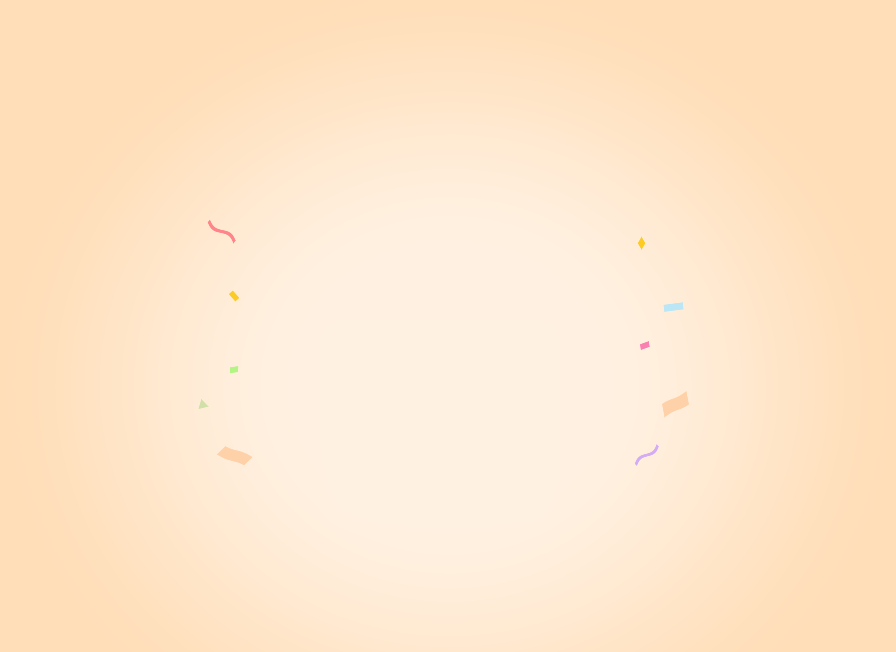
Give the GLSL for this background, as a Shadertoy shader.

```glsl
const int PIECES = 9;

// Centre x, centre y, tilt
const vec3 PLACE[PIECES] = vec3[](
    vec3(0.340, 0.645, -0.685), vec3(0.992, 0.302, 0.73),
    vec3(0.360, 0.301, -0.38), vec3(1.036, 0.380, 0.49),
    vec3(1.033, 0.529, 0.13), vec3(0.359, 0.546, -0.85),
    vec3(0.359, 0.433, 0.15), vec3(0.989, 0.470, 0.35),
    vec3(0.984, 0.627, 1.044));

// Half length, half width, skew, wave height
const vec4 SHAPE[PIECES] = vec4[](
    vec4(0.0255, 0.0027, 0.0, 0.0042), vec4(0.0225, 0.0024, 0.0, -0.0037),
    vec4(0.0225, 0.0088, 0.42, 0.001), vec4(0.0212, 0.0095, 0.33, -0.001),
    vec4(0.0148, 0.0054, 0.0, 0.0), vec4(0.0075, 0.0041, 0.0, 0.0),
    vec4(0.0063, 0.0045, 0.2, 0.0), vec4(0.0072, 0.0043, 0.2, 0.0),
    vec4(0.0057, 0.0050, 0.57, 0.0));

const vec3 TINT[PIECES] = vec3[](
    vec3(1.0, 0.52, 0.54), vec3(0.83, 0.67, 0.96),
    vec3(1.0, 0.82, 0.66), vec3(1.0, 0.82, 0.66),
    vec3(0.73, 0.90, 0.96), vec3(0.99, 0.80, 0.14),
    vec3(0.70, 0.96, 0.52), vec3(0.98, 0.50, 0.70),
    vec3(0.99, 0.80, 0.14));

vec2 rotateBy(vec2 p, float angle) {
    float c = cos(angle), s = sin(angle);
    return vec2(c * p.x + s * p.y, c * p.y - s * p.x);
}

float boxDistance(vec2 p, vec2 halfSize) {
    vec2 d = abs(p) - halfSize;
    return length(max(d, 0.0)) + min(max(d.x, d.y), 0.0);
}

// Skewed strip, bent along a sine wave
float stripDistance(vec2 p, vec4 shape) {
    p.y -= shape.w * sin(3.14159 * p.x / shape.x);
    p.x -= shape.z * p.y;
    return boxDistance(p, shape.xy);
}

float triangleDistance(vec2 p, float inradius) {
    return max(abs(p.x) * 0.866 + p.y * 0.5, -p.y) - inradius;
}

void mainImage(out vec4 fragColor, in vec2 fragCoord) {
    vec2 p = fragCoord / iResolution.y;
    float pixel = 1.0 / iResolution.y;

    // Cream glow fading to apricot
    float radius = length((p - vec2(0.69, 0.409)) / vec2(0.69, 0.618));
    vec3 color = mix(vec3(1.0, 0.943, 0.882), vec3(1.0, 0.870, 0.720),
                     smoothstep(0.32, 1.05, radius));

    // Faint pale panel
    float panel = boxDistance(p - vec2(0.675, 0.345), vec2(0.15, 0.13)) - 0.02;
    color += vec3(0.0, 0.002, 0.004) * (1.0 - smoothstep(-0.02, 0.02, panel));

    // Confetti strips and ribbons
    for (int i = 0; i < PIECES; i++) {
        vec2 local = rotateBy(p - PLACE[i].xy, PLACE[i].z);
        float d = stripDistance(local, SHAPE[i]);
        color = mix(color, TINT[i], 1.0 - smoothstep(-0.5 * pixel, 0.5 * pixel, d));
    }

    // Confetti triangle
    float d = triangleDistance(rotateBy(p - vec2(0.311, 0.379), 0.24), 0.0046);
    color = mix(color, vec3(0.82, 0.88, 0.66), 1.0 - smoothstep(-0.5 * pixel, 0.5 * pixel, d));

    fragColor = vec4(color, 1.0);
}
```
